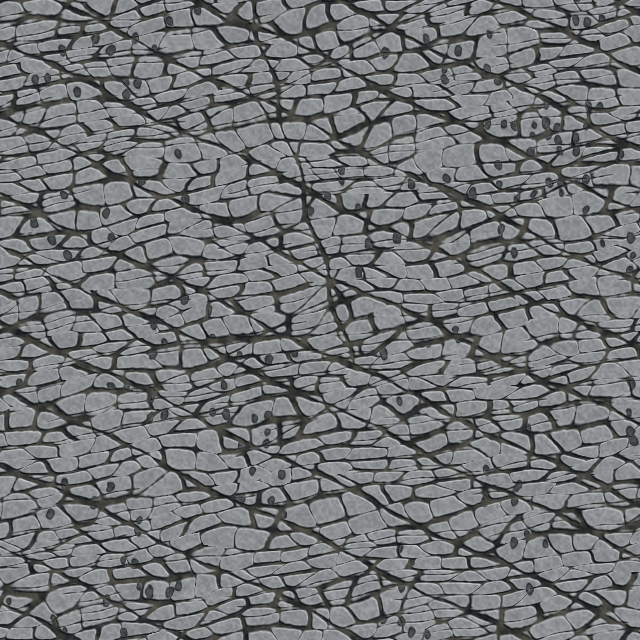
Give the GLSL for this texture, as a Shadertoy shader.

```glsl
// Weathered grey skin split into small tilted plates by dark cracks, long diagonal furrows and pits.

const vec2  PLATE_COUNT   = vec2(22.0, 37.0);   // plates per canvas along and across the rows
const vec2  ROW_METRIC    = vec2(1.0, 2.4);     // larger second value makes plates more brick-like
const float ROW_ANGLE     = 0.16;
const float FURROW_ANGLE  = -0.45;
const float RISING_ANGLE  = 0.46;
const float FURROW_STEP   = 0.098;
const float CRACK_MAX     = 0.0040;             // half width of the widest crack
const float CORNER_SHARP  = 520.0;              // higher keeps plate corners squarer
const float EDGE_SOFT     = 0.0014;
const float PIT_GRID      = 44.0;
const vec2  LIGHT_STEP    = vec2(0.0013, 0.0022);
const vec3  PLATE_COLOR   = vec3(0.548, 0.560, 0.568);
const vec3  FLOOR_COLOR   = vec3(0.305, 0.300, 0.275);
const vec3  SHADOW_COLOR  = vec3(0.095, 0.108, 0.116);
const vec3  PIT_COLOR     = vec3(0.270, 0.287, 0.287);

float hash(vec2 p) {
    vec3 q = fract(p.xyx * 0.1031);
    q += dot(q, q.yzx + 33.33);
    return fract((q.x + q.y) * q.z);
}

float noise(vec2 p) {
    vec2 i = floor(p), f = fract(p);
    f = f * f * (3.0 - 2.0 * f);
    return mix(mix(hash(i), hash(i + vec2(1, 0)), f.x),
               mix(hash(i + vec2(0, 1)), hash(i + vec2(1, 1)), f.x), f.y);
}

vec2 turn(vec2 p, float angle) {
    float c = cos(angle), s = sin(angle);
    return vec2(c * p.x + s * p.y, c * p.y - s * p.x);
}

// Plate centre: rows slide against each other at random
vec2 plateSite(vec2 id) {
    vec2 jitter = vec2(hash(id + 3.7), hash(id + 51.3)) - 0.5;
    return id + 0.5 + jitter * vec2(0.75, 0.36) + vec2(hash(vec2(id.y, 9.0)) - 0.5, 0.0);
}

// Signed distance to a family of wavy parallel furrows; "gaps" breaks them up
float furrows(vec2 p, float angle, float spacing, float halfWidth, float gaps, float seed) {
    vec2 q = turn(p, angle);
    q.y += 0.004 * sin(q.x * 19.0 + seed) + 0.0013 * sin(q.x * 83.0 + q.y * 30.0);
    float row = floor(q.y / spacing);
    float shift = 0.4 * (hash(vec2(row, seed)) - 0.5);
    float offset = (fract(q.y / spacing) - 0.5 - shift) * spacing;
    float width = halfWidth * (0.2 + 1.6 * noise(vec2(q.x * 45.0, row * 7.0 + seed)));
    float broken = smoothstep(0.35, 0.6, noise(vec2(q.x * 6.0, row * 5.3 + seed)));
    return abs(offset) - width + gaps * broken;
}

// Signed distance to the crack edges (negative inside a crack)
float crackDistance(vec2 p, out vec2 plate) {
    vec2 q = turn(p, ROW_ANGLE);
    q.y += 0.008 * sin(q.y * 41.0 + 2.0 * sin(q.x * 9.0)) + 0.004 * sin(q.x * 27.0 + q.y * 13.0);
    q.x += 0.007 * sin(q.y * 33.0 + q.x * 15.0) + 0.0014 * sin(q.y * 210.0);
    q *= PLATE_COUNT;
    vec2 base = floor(q);
    float nearest = 1e3;
    for (int y = -1; y <= 1; y++)
    for (int x = -2; x <= 2; x++) {
        vec2 id = base + vec2(x, y), r = plateSite(id) - q;
        float reach = dot(r, r * ROW_METRIC);
        if (reach < nearest) { nearest = reach; plate = id; }
    }
    vec2 a = plateSite(plate) - q;
    float sum = 0.0;
    for (int y = -2; y <= 2; y++)
    for (int x = -2; x <= 2; x++) {
        if (x == 0 && y == 0) continue;
        vec2 id = plate + vec2(x, y), b = plateSite(id) - q;
        vec2 normal = (b - a) * ROW_METRIC;
        float border = 0.5 * dot(a + b, normal) / max(length(normal * PLATE_COUNT), 0.1);
        float width = mix(-0.0022, CRACK_MAX, hash(plate + id + 0.37));
        width = y == 0 ? max(width, 0.0002) : width - 0.0004;
        sum += exp(-CORNER_SHARP * (border - width));
    }
    // Long furrows, rising seams, fine lamination and one steep split
    sum += exp(-CORNER_SHARP * furrows(p, FURROW_ANGLE, FURROW_STEP, 0.0027, 0.0, 4.0));
    sum += exp(-CORNER_SHARP * furrows(p, RISING_ANGLE, 0.17, 0.0009, 0.012, 17.0));
    sum += exp(-CORNER_SHARP * furrows(p, ROW_ANGLE, 0.017, 0.0003, 0.009, 31.0));
    float split = abs(p.x - 0.39 - 0.28 * (1.0 - p.y) - 0.006 * sin(p.y * 45.0));
    split -= 0.0045 * noise(vec2(p.y * 40.0, 2.0));
    sum += exp(-CORNER_SHARP * (split + 0.05 * smoothstep(0.45, 0.35, p.y)));
    return -log(sum) / CORNER_SHARP + 0.0014 * (noise(p * 150.0) - 0.5);
}

// Signed distance to oval pits gathered in loose clusters
float pitDistance(vec2 p) {
    vec2 base = floor(p * PIT_GRID);
    float d = 1.0;
    for (int y = -1; y <= 1; y++)
    for (int x = -1; x <= 1; x++) {
        vec2 id = base + vec2(x, y);
        float chance = 0.32 * smoothstep(0.45, 0.85, noise(id * 0.23 + 8.0));
        if (hash(id + 70.0) > chance) continue;
        vec2 centre = (id + 0.25 + 0.5 * vec2(hash(id + 11.0), hash(id + 29.0))) / PIT_GRID;
        vec2 r = turn(p - centre, 0.8 * (hash(id + 5.0) - 0.5));
        d = min(d, length(r * vec2(1.25, 0.85)) - mix(0.0055, 0.0085, hash(id + 43.0)));
    }
    return d + 0.004 * (noise(p * 150.0) - 0.5);
}

void mainImage(out vec4 fragColor, in vec2 fragCoord) {
    vec2 p = fragCoord / iResolution.y;
    vec2 plate, litPlate;
    float here = crackDistance(p, plate);
    float toward = crackDistance(p + LIGHT_STEP, litPlate);
    float height = smoothstep(-EDGE_SOFT, EDGE_SOFT, here);
    float slope = height - smoothstep(-EDGE_SOFT, EDGE_SOFT, toward);

    // Plate surface: fine grain, a raised pale lip and directional light
    float grain = 0.6 * noise(p * 260.0) + 0.4 * noise(turn(p, 0.9) * vec2(210.0, 90.0)) - 0.5;
    float lip = smoothstep(0.0, 0.0014, here) * smoothstep(0.0036, 0.0018, here);
    vec3 top = PLATE_COLOR + 0.025 * (hash(plate + 90.0) - 0.5) + 0.15 * grain;
    top += 0.035 * lip + 0.14 * max(slope, 0.0) - 0.10 * max(-slope, 0.0);

    // Crack floor: brownish, shadowed below the upper lip
    float shade = 0.35 + 1.0 * max(-slope, 0.0) - 0.3 * max(slope, 0.0);
    shade = clamp(shade + 1.1 * (noise(p * 75.0) - 0.5), 0.0, 1.0);
    vec3 color = mix(mix(FLOOR_COLOR, SHADOW_COLOR, shade) + 0.10 * grain, top, height);

    // Pits
    float pit = pitDistance(p);
    vec3 pitShade = mix(PIT_COLOR, SHADOW_COLOR, smoothstep(-0.004, 0.0, pit) * 0.6) + 0.15 * grain;
    color = mix(color, pitShade, smoothstep(EDGE_SOFT, -EDGE_SOFT, pit) * height);
    fragColor = vec4(color, 1.0);
}
```
